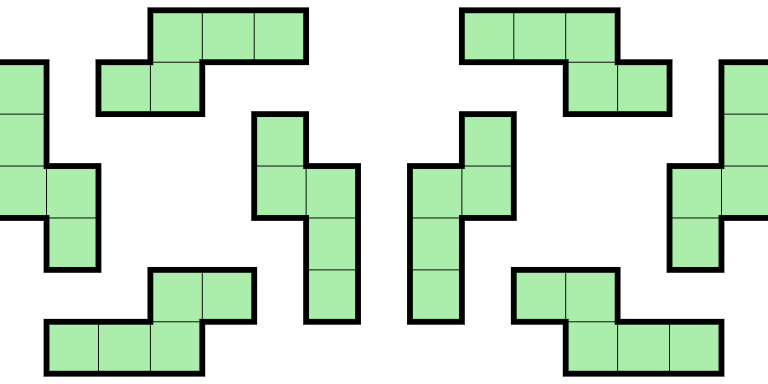
This pattern is drawn by a Shadertoy shader. Its source:

```glsl
// Eight outlined five-cell tiles in a mirrored ring on a white ground.
// Each tile is one shape turned by quarter turns; outlines and seams come
// from comparing the four cells around the nearest grid corner.

const float CELL_SIZE = 0.1352;     // cell side, as a share of canvas height
const float OUTLINE_HALF = 0.056;   // half widths, in cells
const float SEAM_HALF = 0.009;
const float FAR = 10.0;
const vec3 PAPER = vec3(1.0);
const vec3 TILE_GREEN = vec3(0.67, 0.93, 0.67);
const vec3 INK = vec3(0.0);

// A bar of three cells, with a bar of two beside its far end.
bool inTile(vec2 cell, vec2 origin, vec2 along) {
    vec2 across = vec2(along.y, -along.x);
    vec2 offset = cell - origin;
    float u = dot(offset, along);
    float v = dot(offset, across);
    bool longBar = abs(v) < 0.5 && abs(u - 1.0) < 1.5;
    bool shortBar = abs(v - 1.0) < 0.5 && abs(u - 2.5) < 1.0;
    return longBar || shortBar;
}

// The four tiles of the right half.
bool isFilled(vec2 cell) {
    return inTile(cell, vec2(2.0, 3.0), vec2(1.0, 0.0))
        || inTile(cell, vec2(7.0, 2.0), vec2(0.0, -1.0))
        || inTile(cell, vec2(1.0, -2.0), vec2(0.0, 1.0))
        || inTile(cell, vec2(6.0, -3.0), vec2(-1.0, 0.0));
}

// Share of a pixel covered by a stroke whose centre line is dist away.
float strokeCoverage(float dist, float halfWidth, float pixel) {
    return clamp((halfWidth - dist) / pixel + 0.5, 0.0, 1.0)
         - clamp((-halfWidth - dist) / pixel + 0.5, 0.0, 1.0);
}

void mainImage(out vec4 fragColor, in vec2 fragCoord) {
    // Cell units from the centre, mirrored left to right
    float pixel = 1.0 / (iResolution.y * CELL_SIZE);
    vec2 p = (fragCoord - 0.5 * iResolution.xy) * pixel;
    p.x = abs(p.x);

    // This cell and its neighbours across the nearest corner
    vec2 cell = floor(p + 0.5);
    vec2 corner = floor(p) + 0.5;
    vec2 opposite = 2.0 * corner - cell;
    vec2 gap = abs(p - corner);
    bool here = isFilled(cell);
    bool beside = isFilled(vec2(opposite.x, cell.y));
    bool above = isFilled(vec2(cell.x, opposite.y));
    bool diagonal = isFilled(opposite);

    // Square-cornered distance to the tile border
    float border = FAR;
    if (beside != here) border = min(border, gap.x);
    if (above != here) border = min(border, gap.y);
    if (diagonal != here) border = min(border, max(gap.x, gap.y));

    // Distance to a seam between two filled cells
    float seam = FAR;
    if (here && beside) seam = min(seam, gap.x);
    if (here && above) seam = min(seam, gap.y);

    vec3 color = here ? TILE_GREEN : PAPER;
    color = mix(color, INK, strokeCoverage(seam, SEAM_HALF, pixel));
    color = mix(color, INK, strokeCoverage(border, OUTLINE_HALF, pixel));
    fragColor = vec4(color, 1.0);
}
```
